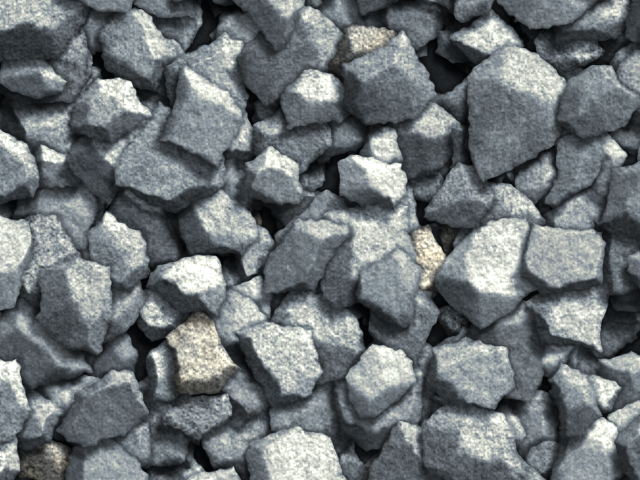
A WebGL 2 fragment shader for this texture:

```glsl
#version 300 es
precision highp float;

uniform vec2 u_resolution;
out vec4 fragColor;

const vec3 SUN = vec3(0.34, 0.60, 0.72);

float hash(vec2 p) {
    return fract(sin(dot(p, vec2(127.1, 311.7))) * 43758.5453);
}

float noise(vec2 p) {
    vec2 cell = floor(p), f = fract(p);
    f = f * f * (3.0 - 2.0 * f);
    return mix(mix(hash(cell), hash(cell + vec2(1, 0)), f.x),
               mix(hash(cell + vec2(0, 1)), hash(cell + vec2(1, 1)), f.x), f.y);
}

float fbm(vec2 p) {
    float sum = 0.0, amp = 0.5;
    for (int i = 0; i < 4; i++) {
        sum += amp * noise(p);
        p = mat2(1.6, 1.2, -1.2, 1.6) * p + 7.3;
        amp *= 0.6;
    }
    return sum;
}

// Faceted stone: xyz = normal, w = signed distance; shadowDist = outline moved away from the sun
vec4 stone(vec2 q, vec2 seed, float radius, out float shadowDist) {
    float axis = hash(seed + 3.1) * 6.283;
    float stretch = 0.48 * hash(seed + 5.7);
    vec2 tilt = (vec2(hash(seed + 8.3), hash(seed + 9.9)) - 0.5) * 1.1;

    // Tilted top face
    float top = radius * mix(0.2, 0.55, hash(seed + 11.2)) - dot(q, tilt);
    float weight = exp(-top * 260.0);
    vec3 normal = normalize(vec3(tilt, 1.0)) * weight;
    float dist = -1.0;
    shadowDist = -1.0;

    // Side faces, blended where they meet
    for (int i = 0; i < 7; i++) {
        vec2 key = seed + float(i) * vec2(1.37, 2.91);
        float angle = (float(i) + 0.9 * hash(key)) * 0.8976;
        vec2 dir = vec2(cos(angle), sin(angle));
        float reach = radius * mix(0.76, 1.2, hash(key + 0.6));
        reach *= 1.0 - stretch * abs(cos(angle - axis));
        float slope = mix(0.45, 2.2, hash(key + 4.4));
        float edge = dot(q, dir) - reach;
        dist = max(dist, edge);
        shadowDist = max(shadowDist, edge + dot(SUN.xy, dir) * 0.04);
        float w = exp(clamp(edge * slope * 260.0, -60.0, 20.0));
        normal += normalize(vec3(dir * slope, 1.0)) * w;
    }
    return vec4(normalize(normal), dist);
}

// Blue-grey shadows rising to warm highlights
vec3 rockColor(float v, float brown) {
    vec3 cool = v * vec3(0.94, 1.01, 1.06);
    vec3 warm = v * vec3(1.0, 1.015, 0.965);
    vec3 col = mix(cool, warm, smoothstep(0.52, 0.8, v));
    return mix(col, v * vec3(1.03, 0.96, 0.82), brown);
}

void main() {
    vec2 p = gl_FragCoord.xy / u_resolution.y;
    float pixel = 1.0 / u_resolution.y;

    // Chipped outlines
    vec2 warped = p + (vec2(noise(p * 19.0), noise(p * 19.0 + 37.0)) - 0.5) * 0.018
                    + (vec2(noise(p * 85.0), noise(p * 85.0 + 19.0)) - 0.5) * 0.007;

    // Light, brownness and roughness of the visible stone
    vec3 surface = vec3(0.12, 0.0, 0.4);

    // Pile of layers, smaller and dimmer below
    for (int layer = 0; layer < 5; layer++) {
        float depth = float(layer) / 4.0;
        float size = mix(0.145, 0.2, depth);
        vec2 grid = warped / size + float(layer) * vec2(0.37, 0.61);
        for (int k = 0; k < 9; k++) {
            vec2 id = floor(grid) + vec2(k % 3 - 1, k / 3 - 1);
            vec2 seed = id + float(layer) * 41.0;
            vec2 jitter = vec2(hash(seed), hash(seed + 17.0)) * 0.64 + 0.18;
            vec2 q = (grid - id - jitter) * size;
            if (dot(q, q) > 0.05) continue;

            float radius = size * mix(0.36, 0.66, hash(seed + 23.0));
            float shadowDist;
            vec4 rock = stone(q, seed, radius, shadowDist);

            // Cast shadow and contact darkening on what lies below
            surface.x *= 1.0 - 0.58 * smoothstep(0.01, -0.012, shadowDist);
            surface.x *= 1.0 - 0.35 * smoothstep(0.013, 0.0, rock.w);

            float sun = max(dot(rock.xyz, SUN), 0.0);
            float light = 0.19 + 0.5 * sun + 0.2 * sun * sun * sun;
            light *= mix(0.82, 1.16, hash(seed + 29.0)) * mix(0.84, 1.0, depth);
            light *= mix(0.8, 1.0, smoothstep(0.0, -0.008, rock.w));
            float kind = hash(seed + 31.0);
            float brown = 0.05 * kind + 0.55 * smoothstep(0.95, 0.98, kind);
            float rough = mix(0.65, 1.1, hash(seed + 37.0)) + 0.6 * step(0.93, kind);
            surface = mix(surface, vec3(light, brown, rough),
                          smoothstep(pixel, -pixel, rock.w));
        }
    }

    // Grainy relief lit from the sun side, with pale mineral specks
    float relief = fbm(p * 42.0) - fbm((p + SUN.xy * 0.006) * 42.0);
    float grain = noise(p * 230.0) - 0.5;
    float patches = fbm(p * 17.0 + 53.0) - 0.54;
    float value = surface.x * (1.0 + surface.z * (1.15 * relief + 0.36 * grain + 0.45 * patches));
    value += 0.16 * smoothstep(0.7, 0.95, noise(p * 130.0 + 91.0)) * surface.x;

    float brown = surface.y * (0.5 + 0.9 * noise(p * 30.0 + 71.0));
    vec3 col = rockColor(smoothstep(-0.02, 0.05, value) * value, brown);
    fragColor = vec4(clamp(col + vec3(0.006, 0.01, 0.014), 0.0, 1.0), 1.0);
}
```
